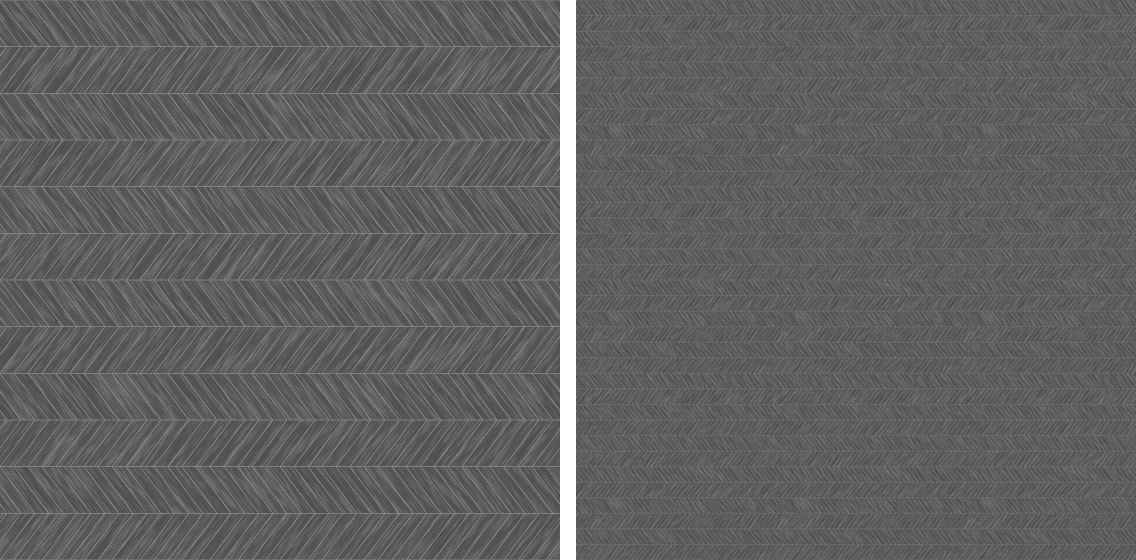
Left: one tile. Right: repeated 3 by 3.
This texture is drawn by a Shadertoy shader. Its source:

```glsl
// Grey wood chevron parquet: mirrored rows of slanted planks with thin pale joints.

const float ROWS = 12.0;
const float PLANKS = 40.0;
const float SHIFT = 2.5;          // planks a joint moves sideways per row
const float JOINT_WIDTH = 0.00085; // in canvas units

const vec3 DARK_WOOD = vec3(0.322);
const vec3 LIGHT_WOOD = vec3(0.435);
const vec3 JOINT_COLOR = vec3(0.64);

// Integer hash of a cell and a seed, 0 to 1
float hash(vec2 cell, float seed) {
    uvec3 q = uvec3(ivec3(vec3(cell, seed))) * uvec3(1597u, 3813u, 2741u);
    uint h = q.x ^ (q.y << 7) ^ (q.z << 13);
    h = (h ^ (h >> 15)) * 73244475u;
    h = (h ^ (h >> 16)) * 73244475u;
    h ^= h >> 16;
    return float(h & 65535u) / 65535.0;
}

// Dot product of a random unit gradient with the offset from its corner
float corner(vec2 cell, vec2 offset, float seed) {
    float angle = 6.28319 * hash(cell, seed);
    return dot(vec2(cos(angle), sin(angle)), offset);
}

// Gradient noise, about -0.7 to 0.7
float gradientNoise(vec2 p, float seed) {
    vec2 i = floor(p);
    vec2 f = p - i;
    vec2 w = f * f * f * (f * (f * 6.0 - 15.0) + 10.0);
    vec2 e = vec2(1.0, 0.0);
    float low = mix(corner(i, f, seed), corner(i + e, f - e, seed), w.x);
    float high = mix(corner(i + e.yx, f - e.yx, seed),
                     corner(i + e.xx, f - e.xx, seed), w.x);
    return mix(low, high, w.y);
}

// Share of a pixel covered by a line at distance d
float lineCoverage(float d, float width, float pixel) {
    float right = min(0.5 * width, d + 0.5 * pixel);
    float left = max(-0.5 * width, d - 0.5 * pixel);
    return clamp((right - left) / pixel, 0.0, 1.0);
}

// Wood of one plank; p runs 0 to 1 across and along it
vec3 woodColor(vec2 p, float seed) {
    float patches = gradientNoise(p * vec2(2.2, 1.2) + 3.0, seed);
    float streaks = gradientNoise(p * vec2(6.0, 2.0) + 11.0, seed);
    float fibres = gradientNoise(p * vec2(12.0, 4.5) + 37.0, seed);
    float grain = 0.5 * streaks + 0.5 * fibres + 0.5 * patches;
    float tint = 0.022 * (hash(vec2(91.0, 17.0), seed) - 0.5);
    return mix(DARK_WOOD, LIGHT_WOOD, smoothstep(-0.24, 0.5, grain)) + tint;
}

void mainImage(out vec4 fragColor, in vec2 fragCoord) {
    vec2 uv = fragCoord / iResolution.xy;
    float pixel = 1.0 / iResolution.y;

    // Fold pairs of rows into a zigzag, then shear into plank space
    float v = uv.y * ROWS;
    float row = mod(floor(v), ROWS);
    float fold = 1.0 - abs(mod(v, 2.0) - 1.0);
    float s = uv.x * PLANKS - SHIFT * fold;
    float plank = mod(floor(s), PLANKS);
    vec3 color = woodColor(vec2(fract(s), fold), 1.0 + plank + row * PLANKS);

    // Joints between planks and between rows
    float slope = SHIFT * ROWS / PLANKS;
    float slantDistance = abs(s - round(s)) / PLANKS / sqrt(1.0 + slope * slope);
    float rowDistance = abs(v - round(v)) / ROWS;
    float joint = max(lineCoverage(slantDistance, JOINT_WIDTH, pixel),
                      lineCoverage(rowDistance, JOINT_WIDTH, pixel));

    fragColor = vec4(mix(color, JOINT_COLOR, joint), 1.0);
}
```
